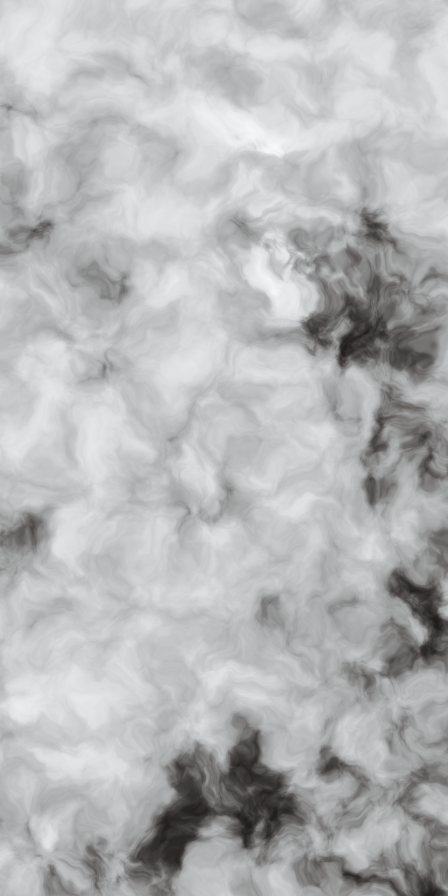
Write a Shadertoy shader that draws this texture.

```glsl
vec2 gradientAt(vec2 cell) {
    float h = fract(sin(dot(cell, vec2(127.1, 311.7))) * 43758.55);
    float angle = 6.2832 * h;
    return vec2(cos(angle), sin(angle));
}

float gradientNoise(vec2 p) {
    vec2 cell = floor(p);
    vec2 f = p - cell;
    vec2 u = f * f * f * (f * (f * 6.0 - 15.0) + 10.0);
    float a = dot(gradientAt(cell), f);
    float b = dot(gradientAt(cell + vec2(1, 0)), f - vec2(1, 0));
    float c = dot(gradientAt(cell + vec2(0, 1)), f - vec2(0, 1));
    float d = dot(gradientAt(cell + vec2(1, 1)), f - vec2(1, 1));
    return mix(mix(a, b, u.x), mix(c, d, u.x), u.y);
}

// Each octave is turned to hide the lattice
vec2 nextOctave(vec2 p) {
    return mat2(1.6, 1.2, -1.2, 1.6) * p + 7.3;
}

float fbm(vec2 p, int octaves) {
    float sum = 0.0, amplitude = 0.5;
    for (int i = 0; i < octaves; i++) {
        sum += amplitude * gradientNoise(p);
        p = nextOctave(p);
        amplitude *= 0.52;
    }
    return sum;
}

// Rounded puffs separated by dark creases
float billow(vec2 p, int octaves) {
    float sum = 0.0, amplitude = 0.5;
    for (int i = 0; i < octaves; i++) {
        sum += amplitude * abs(gradientNoise(p));
        p = nextOctave(p);
        amplitude *= 0.55;
    }
    return sum;
}

float softSpot(vec2 p, vec2 centre, float radius) {
    vec2 d = (p - centre) / radius;
    return exp(-dot(d, d));
}

// Where the cloud cover opens up: mostly right and low
float coverThinness(vec2 p) {
    float thin = 0.24 + 0.22 * smoothstep(0.45, 1.0, p.x) * smoothstep(1.85, 1.3, p.y);
    thin += 0.12 * smoothstep(0.9, 0.0, p.y);
    thin += 0.55 * softSpot(p, vec2(0.80, 1.28), 0.15);
    thin += 0.65 * softSpot(p, vec2(0.54, 0.23), 0.14);
    thin += 0.45 * softSpot(p, vec2(0.97, 0.62), 0.14);
    thin += 0.50 * softSpot(p, vec2(0.02, 0.76), 0.11);
    thin += 0.40 * softSpot(p, vec2(0.90, 0.98), 0.12);
    thin += 0.35 * softSpot(p, vec2(0.92, 0.04), 0.15);
    thin += 0.30 * softSpot(p, vec2(0.30, 0.10), 0.13);
    thin += 0.25 * softSpot(p, vec2(0.06, 1.55), 0.14);
    thin -= 0.28 * softSpot(p, vec2(0.24, 0.48), 0.24);
    thin -= 0.25 * softSpot(p, vec2(0.30, 1.85), 0.35);
    thin -= 0.25 * softSpot(p, vec2(0.92, 1.78), 0.16);
    return thin;
}

vec3 cloudColour(float tone) {
    vec3 warmShadow = vec3(0.010, 0.0, -0.004);
    vec3 coolLight = vec3(-0.006, 0.002, 0.005);
    return vec3(tone) + mix(warmShadow, coolLight, smoothstep(0.35, 0.75, tone));
}

void mainImage(out vec4 fragColor, in vec2 fragCoord) {
    vec2 p = fragCoord / iResolution.x;

    // Turbulent warp
    vec2 warp = vec2(fbm(p * 5.0, 4), fbm(p * 5.0 + 17.0, 4));
    vec2 q = p + 0.14 * warp;

    float puffs = billow(q * 5.5, 5) - 0.21;
    float wisps = fbm(q * 9.0 + 31.0, 5);
    float thin = clamp(coverThinness(q) + 0.75 * fbm(q * 3.2 + 5.0, 4), 0.0, 1.0);

    // Soft shading, stronger where the cover is thin
    float tone = 0.845 - 0.31 * thin;
    tone += puffs * mix(0.40, 0.95, thin);
    tone += wisps * mix(0.16, 0.45, thin);

    // Ground showing through ragged gaps
    float gap = smoothstep(0.55, 1.15, thin - 1.3 * wisps - 1.2 * puffs);
    tone -= 0.26 * gap;

    // Sunlit crests
    float sunlit = softSpot(q, vec2(0.56, 1.67), 0.07)
                 + softSpot(q, vec2(0.65, 1.41), 0.09)
                 + 0.4 * softSpot(q, vec2(0.09, 0.35), 0.08);
    tone += 0.22 * sunlit * smoothstep(-0.05, 0.20, wisps + puffs);

    // Roll off the brightest tones
    tone -= 0.45 * max(tone - 0.86, 0.0);
    fragColor = vec4(cloudColour(clamp(tone, 0.12, 0.98)), 1.0);
}
```
